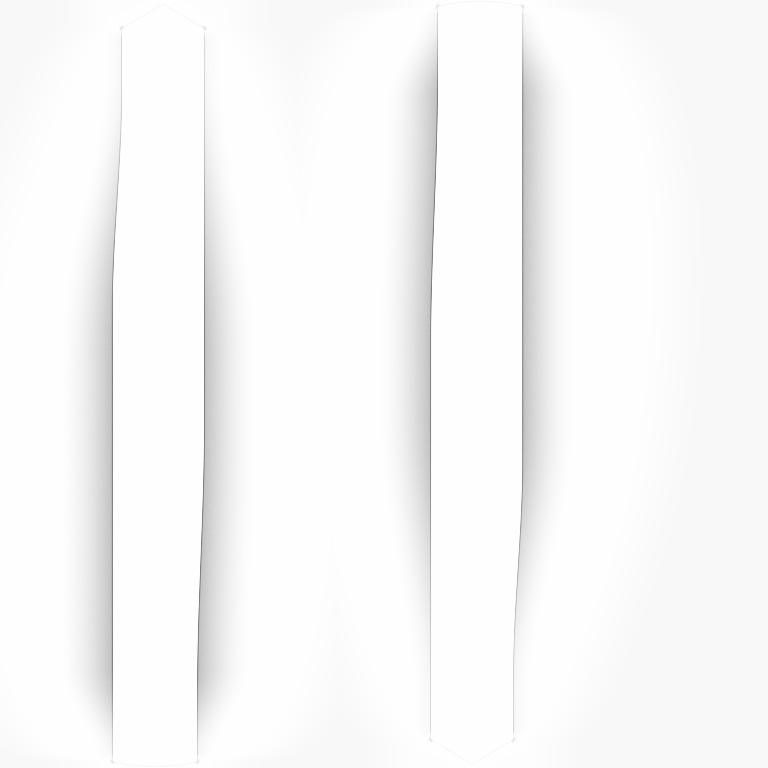
Reproduce this texture map procedurally as a WebGL 2 fragment shader.

```glsl
#version 300 es
precision highp float;

uniform vec2 u_resolution;
out vec4 fragColor;

float hash(vec2 p) {
    return fract(sin(dot(p, vec2(127.1, 311.7))) * 43758.5);
}

// Returns x: darkness of the contact shadow, y: distance outside the bright halo,
// z: coverage of the strip itself.
vec3 strip(vec2 p, float px) {
    float left = 0.147 + 0.012 * smoothstep(0.6, 0.88, p.y);
    float right = 0.2566 + 0.009 * smoothstep(0.1, 0.45, p.y);
    float mid = 0.5 * (left + right);
    float halfWidth = 0.5 * (right - left);
    float side = abs(p.x - mid) - halfWidth;

    // Pointed roof at the top, shallow arch at the bottom
    float across = clamp(abs(p.x - mid) / halfWidth, 0.0, 1.0);
    float roof = p.y - (0.963 + 0.032 * (1.0 - across));
    float floorEdge = 0.008 - 0.006 * (1.0 - across * across) - p.y;
    float ends = max(roof, floorEdge);
    float body = max(side, ends);
    float inside = 1.0 - smoothstep(-0.5 * px, 0.5 * px, body);

    // Skewed halo, wider towards the bottom
    float s = clamp((p.y - 0.01) / 0.953, 0.0, 1.0);
    float reach = 0.31 * pow(s, 0.4) * pow(1.0 - s, 0.7);
    float outside = max(side - reach, ends);

    // Soft shadow that narrows and fades towards the roof
    float fade = smoothstep(0.0, 0.13, s) * (1.0 - smoothstep(0.55, 0.96, s));
    float width = mix(0.03, 0.075, fade);
    float falloff = max(1.0 - max(side, 0.0) / width, 0.0);
    float span = smoothstep(0.0, 0.01, s) * (1.0 - smoothstep(0.985, 1.0, s));
    float shadow = (0.22 * fade + 0.03) * falloff * falloff * span;

    // Thin dark seam on the sides and faint outlines on the ends
    float lineWidth = max(0.0016, px);
    float seam = 1.0 - smoothstep(0.0, lineWidth, abs(side - 0.0006));
    shadow += seam * span * (0.13 + 0.13 * fade);
    shadow *= 1.0 - inside;
    float rim = 1.0 - smoothstep(0.0, lineWidth, abs(ends));
    shadow += 0.03 * rim * step(side, 0.0);

    // Small marks where the seams meet the ends
    float corner = length(vec2(side, min(abs(p.y - 0.963), abs(p.y - 0.009))));
    shadow += 0.12 * (1.0 - smoothstep(0.0, 0.005, corner)) * (1.0 - inside);
    return vec3(shadow, outside, inside);
}

void main() {
    vec2 uv = gl_FragCoord.xy / u_resolution;
    float px = 1.0 / min(u_resolution.x, u_resolution.y);

    // The second strip is the first one turned by half a circle
    vec3 a = strip(uv, px);
    vec3 b = strip(vec2(0.827, 1.0) - uv, px);

    float haze = 0.027 * smoothstep(-0.01, 0.11, min(a.y, b.y));
    haze *= 1.0 - max(a.z, b.z);
    float shade = (1.0 - a.x) * (1.0 - b.x);
    float grain = hash(floor(uv * 512.0)) - 0.5;
    float value = 0.998 * shade - haze + grain * 0.05 * (1.0 - shade);
    fragColor = vec4(vec3(value), 1.0);
}
```
